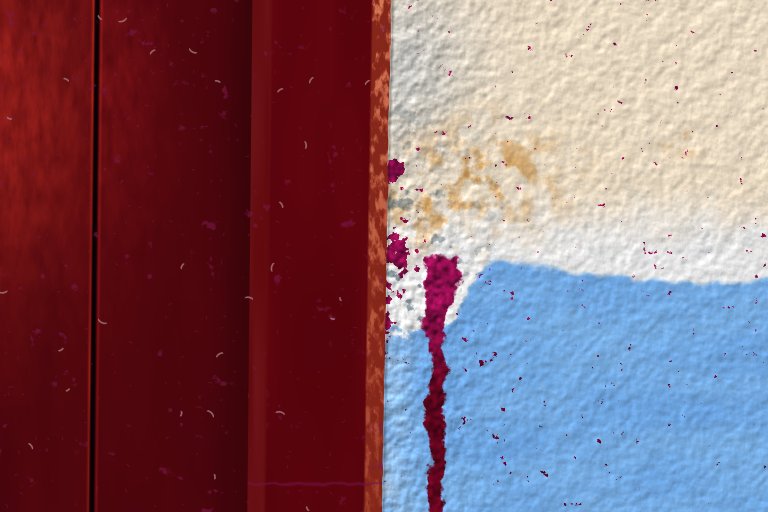
A WebGL 2 fragment shader for this texture:

```glsl
#version 300 es
precision highp float;

uniform vec2 u_resolution;
out vec4 fragColor;

float hash(vec2 p) {
    vec3 q = fract(vec3(p.xyx) * 0.1031);
    q += dot(q, q.yzx + 33.33);
    return fract((q.x + q.y) * q.z);
}

float noise(vec2 p) {
    vec2 i = floor(p), f = fract(p);
    f = f * f * (3.0 - 2.0 * f);
    return mix(mix(hash(i), hash(i + vec2(1, 0)), f.x),
               mix(hash(i + vec2(0, 1)), hash(i + vec2(1, 1)), f.x), f.y);
}

float fbm(vec2 p) {
    float sum = 0.0, amp = 0.5;
    for (int i = 0; i < 5; i++) {
        sum += amp * noise(p);
        p = mat2(1.6, 1.2, -1.2, 1.6) * p + 7.3;
        amp *= 0.5;
    }
    return sum;
}

// 1 where x lies beyond the edge
float beyond(float x, float edge, float soft) {
    return smoothstep(edge - soft, edge + soft, x);
}

float band(float x, float center, float halfWidth, float soft) {
    return 1.0 - beyond(abs(x - center), halfWidth, soft);
}

float blob(vec2 p, vec2 center, vec2 radius) {
    vec2 d = (p - center) / radius;
    return exp(-dot(d, d));
}

// Short randomly turned strokes, one per occupied grid cell
float flecks(vec2 p, float scale, float density, float size, float soft) {
    vec2 cell = floor(p * scale);
    float angle = 6.283 * hash(cell + 17.0);
    vec2 center = 0.3 + 0.4 * vec2(hash(cell + 31.0), hash(cell + 53.0));
    vec2 d = mat2(cos(angle), sin(angle), -sin(angle), cos(angle)) * (fract(p * scale) - center);
    d.y += d.x * d.x * 2.0;
    float len = size * (0.4 + hash(cell + 71.0));
    d.x -= clamp(d.x, -len, len);
    return step(hash(cell), density) * (1.0 - beyond(length(d), size * 0.28, soft * scale));
}

float relief(vec2 p) {
    return fbm(p * 38.0) + 0.35 * noise(p * 95.0);
}

vec3 paintedWood(vec2 p, float px) {
    float gapX = mix(0.179, 0.190, p.y);
    float trimX = mix(0.483, 0.493, p.y);
    float faceX = mix(0.518, 0.532, p.y);
    float sideX = mix(0.711, 0.727, p.y);
    float ripple = fbm(p * vec2(75.0, 26.0));

    // Glossy door boards
    vec3 col = mix(vec3(0.27, 0.015, 0.045), vec3(0.33, 0.025, 0.05), fbm(p * vec2(12.0, 3.0)));
    float gloss = blob(p, vec2(0.02, 0.82), vec2(0.17, 0.38));
    col += vec3(0.25, 0.09, 0.05) * gloss * (0.35 + 1.1 * ripple);
    col += vec3(0.13, 0.03, 0.03) * blob(p, vec2(0.25, 0.88), vec2(0.07, 0.3)) * ripple;
    col *= 1.0 - 0.25 * beyond(p.x, trimX - 0.04, 0.05);
    col += vec3(0.35, 0.12, 0.03) * band(p.x, gapX - 0.007, 0.002, 0.004) * (0.3 + 0.7 * noise(p * vec2(3.0, 7.0)));
    col += vec3(0.22, 0.05, 0.03) * band(p.x, gapX + 0.009, 0.001, 0.004);
    col = mix(col, vec3(0.03, 0.0, 0.015), band(p.x, gapX, 0.0045, 0.0015 + px));

    // Frame: narrow bevel, flat face, sunlit side
    vec3 bevel = vec3(0.40, 0.055, 0.07) + 0.04 * (noise(p * vec2(90.0, 4.0)) - 0.5);
    vec3 face = mix(vec3(0.33, 0.012, 0.045), vec3(0.38, 0.02, 0.055), noise(p * vec2(25.0, 3.0)));
    float glint = smoothstep(0.42, 0.72, fbm(p * vec2(110.0, 55.0)));
    vec3 side = mix(vec3(0.52, 0.15, 0.10), vec3(0.88, 0.50, 0.36), glint * (0.3 + 0.6 * p.y));
    col = mix(col, bevel, beyond(p.x, trimX, px));
    col = mix(col, face, beyond(p.x, faceX, 0.002 + px));
    col = mix(col, side, beyond(p.x, sideX, 0.0015 + px));
    float crackY = 0.055 + 0.006 * (noise(p * 60.0) - 0.5);
    col = mix(col, vec3(0.45, 0.07, 0.27), 0.75 * band(p.y, crackY, 0.002, 0.002 + px) * beyond(p.x, trimX, px));

    // Dust and chips
    col = mix(col, vec3(0.48, 0.10, 0.31), 0.55 * smoothstep(0.70, 0.82, fbm(p * 48.0 + 9.0)));
    col = mix(col, vec3(0.50, 0.08, 0.30), 0.6 * flecks(p, 38.0, 0.16, 0.09, px));
    return mix(col, vec3(0.64, 0.47, 0.50), 0.8 * flecks(p + 0.37, 17.0, 0.11, 0.10, px));
}

vec3 stucco(vec2 p, float px) {
    float rough = fbm(p * 24.0);
    float slope = relief(p + vec2(-0.003, 0.004)) - relief(p);
    float nearFrame = 1.0 - smoothstep(0.76, 1.03, p.x);

    // Cream plaster fading into a white band
    vec3 col = mix(vec3(0.89, 0.89, 0.89), vec3(0.90, 0.84, 0.75), smoothstep(0.50, 0.64, p.y + 0.08 * (rough - 0.5)));
    col = mix(col, vec3(0.68, 0.71, 0.74), 0.6 * blob(p, vec2(0.79, 0.86), vec2(0.13, 0.20)));

    // Ochre stains and grey pits
    float stain = blob(p, vec2(0.95, 0.66), vec2(0.14, 0.09)) + 0.6 * blob(p, vec2(0.83, 0.58), vec2(0.10, 0.08))
                + blob(p, vec2(1.34, 0.72), vec2(0.035, 0.02));
    col = mix(col, vec3(0.76, 0.53, 0.23), 0.8 * stain * smoothstep(0.42, 0.68, fbm(p * 35.0 + 4.0)));
    float pits = smoothstep(0.60, 0.72, fbm(p * 45.0 + 21.0));
    col = mix(col, vec3(0.36, 0.43, 0.47), pits * (0.12 + 0.6 * nearFrame) * smoothstep(0.95, 0.5, p.y));

    // Blue lower coat, worn back toward the frame
    float blueTop = mix(0.492, 0.452, smoothstep(0.95, 1.25, p.x)) - 0.13 * (1.0 - smoothstep(0.86, 0.97, p.x));
    blueTop += 0.035 * (rough - 0.5) + 0.09 * nearFrame * (fbm(p * 55.0) - 0.5);
    vec3 blue = mix(vec3(0.38, 0.60, 0.85), vec3(0.50, 0.70, 0.89), fbm(p * vec2(7.0, 16.0)));
    blue = mix(blue, vec3(0.66, 0.77, 0.87), 0.55 * (1.0 - smoothstep(0.75, 0.84, p.x)) * rough * 2.0);
    blue = mix(blue, vec3(0.60, 0.60, 0.60), 0.6 * flecks(p, 22.0, 0.14, 0.09, px));
    col = mix(col, blue, beyond(blueTop, p.y, 0.006 + px));
    col *= 1.0 + slope * (0.55 + 0.5 * nearFrame);

    // Magenta drip and splashes
    float ragged = fbm(p * 65.0) - 0.5;
    float dripX = 0.852 + 0.006 * sin(p.y * 40.0 + 3.0) + 0.014 * smoothstep(0.40, 0.50, p.y);
    float dripWidth = 0.014 + 0.020 * smoothstep(0.30, 0.46, p.y) + 0.008 * blob(p, vec2(0.845, 0.19), vec2(0.1, 0.03));
    float drip = beyond(dripWidth + 0.028 * ragged, abs(p.x - dripX), 0.002 + px);
    drip *= beyond(0.50 + 0.03 * ragged, p.y, 0.004 + px);
    float splash = blob(p, vec2(0.768, 0.665), vec2(0.022, 0.025)) + 0.8 * blob(p, vec2(0.778, 0.50), vec2(0.035, 0.05))
                 + 0.6 * blob(p, vec2(0.752, 0.34), vec2(0.022, 0.09));
    float paint = max(drip, beyond(splash + 1.8 * ragged, 0.5, 0.06));
    vec3 magenta = mix(vec3(0.40, 0.02, 0.12), vec3(0.61, 0.06, 0.33), smoothstep(0.22, 0.42, p.y));
    magenta *= 0.9 + 1.2 * slope + 0.5 * (noise(p * 120.0) - 0.5);
    return mix(col, magenta, paint);
}

void main() {
    vec2 p = gl_FragCoord.xy / u_resolution.y;
    float px = 0.7 / u_resolution.y;
    float wallX = mix(0.746, 0.764, p.y) + 0.003 * (noise(p * 50.0) - 0.5);
    vec3 col = mix(paintedWood(p, px), stucco(p, px), beyond(p.x, wallX, px));
    col *= 1.0 - 0.4 * band(p.x, wallX + 0.003, 0.001, 0.005);
    fragColor = vec4(clamp(col, 0.0, 1.0), 1.0);
}
```
